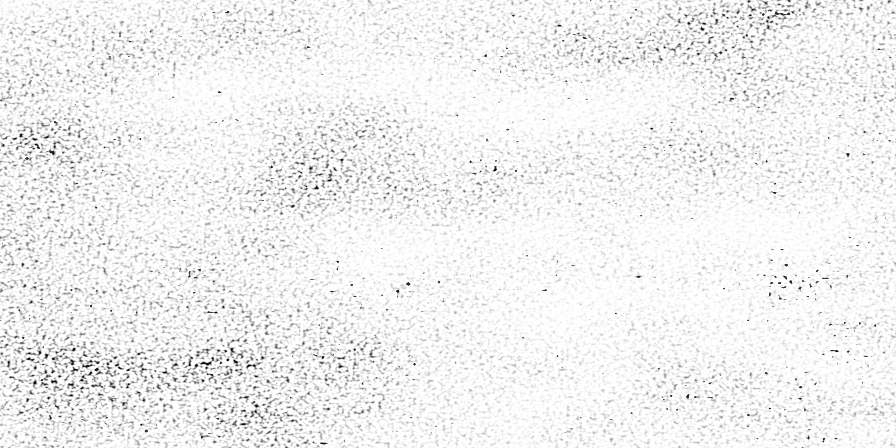
Give the GLSL for this texture, as a Shadertoy shader.

```glsl
// Worn white paper with fine grey grain, smudged patches and dark horizontal specks.

const vec3 PAPER = vec3(1.0);
const vec3 INK = vec3(0.06);

// Pseudo-random unit vector for a lattice cell
vec2 cellGradient(vec2 cell) {
    vec3 h = fract(cell.xyx * vec3(0.1031, 0.1030, 0.0973));
    h += dot(h, h.yzx + 33.33);
    float angle = 6.28318 * fract((h.x + h.y) * h.z);
    return vec2(cos(angle), sin(angle));
}

// Gradient noise scaled to a spread of about one
float gradientNoise(vec2 p) {
    vec2 cell = floor(p);
    vec2 f = p - cell;
    vec2 w = f * f * f * (f * (f * 6.0 - 15.0) + 10.0);
    vec2 e = vec2(1.0, 0.0);
    float a = dot(cellGradient(cell), f);
    float b = dot(cellGradient(cell + e.xy), f - e.xy);
    float c = dot(cellGradient(cell + e.yx), f - e.yx);
    float d = dot(cellGradient(cell + e.xx), f - e.xx);
    return 4.6 * mix(mix(a, b, w.x), mix(c, d, w.x), w.y);
}

vec2 rotate(vec2 p, float angle) {
    float c = cos(angle), s = sin(angle);
    return vec2(c * p.x - s * p.y, s * p.x + c * p.y);
}

// Layered noise for cloudy wear
float fbm(vec2 p, float gain) {
    float sum = 0.0, weight = 0.75;
    for (int i = 0; i < 5; i++) {
        sum += weight * gradientNoise(p);
        p = rotate(p * 2.03, 0.07) + 17.3;
        weight *= gain;
    }
    return sum;
}

// Soft elliptical smudge
float smudge(vec2 p, vec2 centre, vec2 radius) {
    vec2 q = (p - centre) / radius;
    return exp(-dot(q, q));
}

// Broad layout of worn (positive) and clean (negative) regions
float wearMap(vec2 p) {
    float wear = 0.45 * fbm(p * vec2(1.6, 4.5) + 3.7, 0.6);
    wear += 0.7 * smudge(p, vec2(0.0, 0.45), vec2(0.3, 0.5));
    wear += 1.2 * smudge(p, vec2(0.73, 0.67), vec2(0.17, 0.12));
    wear += 0.7 * smudge(p, vec2(1.5, 0.95), vec2(0.6, 0.15));
    wear += 0.6 * smudge(p, vec2(1.08, 0.35), vec2(0.2, 0.1));
    wear += 0.4 * smudge(p, vec2(0.5, 0.05), vec2(0.6, 0.2));
    wear -= 0.9 * smudge(p, vec2(1.1, 0.77), vec2(0.28, 0.12));
    wear -= 0.8 * smudge(p, vec2(1.45, 0.42), vec2(0.4, 0.2));
    return wear;
}

// Fine soft grain, denser where the wear is high
float grainInk(vec2 p, float wear) {
    float fine = gradientNoise(rotate(p, 0.04) * vec2(131.0, 167.0));
    float coarse = gradientNoise(rotate(p, -0.31) * vec2(83.0, 109.0) + 41.0);
    float grain = max(0.0, 0.8 * fine + 0.6 * coarse + 0.9);
    return 0.027 * exp(wear) * grain * grain;
}

// Sparse dark specks gathered in clusters and thin rows
float speckInk(vec2 p, float wear) {
    float cluster = fbm(p * vec2(3.0, 7.0) + 61.0, 0.65);
    cluster += 1.5 * smudge(p, vec2(1.8, 0.25), vec2(0.22, 0.25));
    float row = smoothstep(1.3, 2.5, gradientNoise(p * vec2(5.0, 75.0) + 29.0));
    float threshold = 2.3 - 0.3 * cluster - 0.2 * wear - 0.9 * row;
    float speck = gradientNoise(rotate(p, 0.05) * vec2(88.0, 118.0) + 7.0);
    return 0.85 * smoothstep(threshold, threshold + 0.9, speck);
}

// Broken hairline between two points
float scratchInk(vec2 p, vec2 a, vec2 b, float width) {
    vec2 ab = b - a;
    float t = clamp(dot(p - a, ab) / dot(ab, ab), 0.0, 1.0);
    float line = 1.0 - smoothstep(0.0, width, length(p - a - t * ab));
    return line * smoothstep(-0.8, 1.2, gradientNoise(p * 60.0));
}

void mainImage(out vec4 fragColor, in vec2 fragCoord) {
    vec2 p = fragCoord / iResolution.y;
    float wear = wearMap(p);
    float ink = grainInk(p, wear) + speckInk(p, wear);
    ink += 0.35 * scratchInk(p, vec2(0.25, 0.79), vec2(0.256, 0.94), 0.004);
    fragColor = vec4(mix(PAPER, INK, clamp(ink, 0.0, 1.0)), 1.0);
}
```
